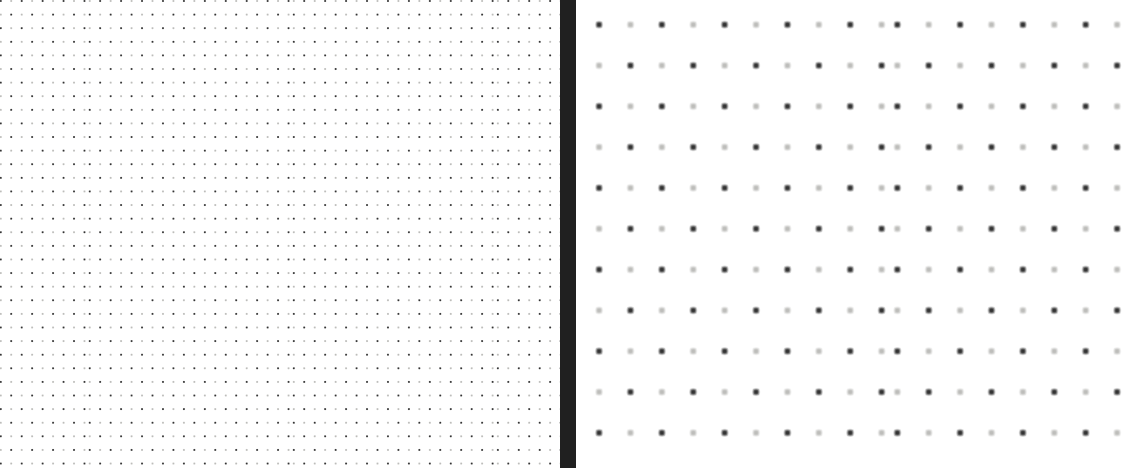
Left, the full canvas; right, a detail of the centre.
A Shadertoy shader for this pattern:

```glsl
// Draws small dark and pale dots alternating in repeated checkered tiles on white.

const float TILE_SIZE = 0.3644;             // in canvas widths
const vec2 TILE_ORIGIN = vec2(0.1602, 0.1961);
const vec2 TILE_DOTS = vec2(20.0, 15.0);    // columns, rows
const vec2 TILE_STEPS = vec2(19.5, 15.0);   // the side seam is half a step wide
const float DOT_RADIUS = 0.00165;
const float DOT_SOFTNESS = 0.0012;

const vec3 PAPER = vec3(1.0);
const vec3 DARK_INK = vec3(0.2);
const vec3 PALE_INK = vec3(0.74, 0.74, 0.73);

// Position inside a tile in dot steps, cut halfway across each seam.
vec2 tileSteps(vec2 p, vec2 steps, vec2 dots) {
    vec2 margin = 0.5 * (steps - dots + 1.0);
    return mod(p / TILE_SIZE * steps + margin, steps) - margin;
}

// Index of the closest dot of the tile.
vec2 nearestDot(vec2 q, vec2 dots) {
    return clamp(floor(q + 0.5), vec2(0.0), dots - 1.0);
}

// Coverage of a slightly squared dot with a soft edge.
float dotMask(vec2 offset, float radius, float edge) {
    vec2 a = abs(offset);
    float dist = mix(length(a), max(a.x, a.y), 0.35);
    return 1.0 - smoothstep(radius - edge, radius + edge, dist);
}

// Ink alternates like a checkerboard and restarts in every tile.
vec3 dotInk(vec2 index) {
    return mix(DARK_INK, PALE_INK, mod(index.x + index.y, 2.0));
}

void mainImage(out vec4 fragColor, in vec2 fragCoord) {
    // Canvas widths, measured from the upper left
    vec2 p = vec2(fragCoord.x, iResolution.y - fragCoord.y) / iResolution.x;
    float edge = max(DOT_SOFTNESS, 0.6 / iResolution.x);

    // Closest dot and the offset from its centre
    vec2 q = tileSteps(p - TILE_ORIGIN, TILE_STEPS, TILE_DOTS);
    vec2 index = nearestDot(q, TILE_DOTS);
    vec2 offset = (q - index) * TILE_SIZE / TILE_STEPS;

    float mask = dotMask(offset, DOT_RADIUS, edge);
    fragColor = vec4(mix(PAPER, dotInk(index), mask), 1.0);
}
```
